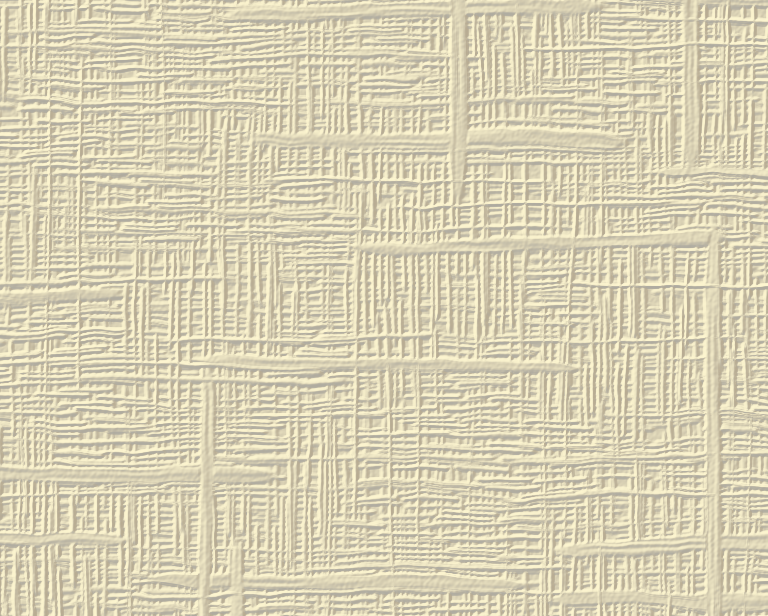
Give the GLSL for this texture, as a Shadertoy shader.

```glsl
// Embossed cream paper of crossed plant fibres, lit from the upper left.

const vec3 WARM_SHADOW = vec3(0.710, 0.660, 0.560);
const vec3 COOL_SHADOW = vec3(0.670, 0.660, 0.625);
const vec3 CREAM       = vec3(0.855, 0.822, 0.708);
const vec3 HIGHLIGHT   = vec3(1.000, 0.970, 0.820);
const vec2 LIGHT       = vec2(-0.72, 0.70);
const float RELIEF     = 3.6;     // strength of the embossing
const float STEP       = 0.0023;  // slope sampling distance, in canvas heights
const float TILT       = 0.06;    // how far strands lean
const float WAVE       = 0.009;   // slow bending of strands
const float RIPPLE     = 0.003;   // quick bending of strands
const float GRAIN      = 0.13;
const float PATCH_SIZE = 0.13;    // areas ruled by one direction

float hash(vec2 p) {
    vec3 q = fract(p.xyx * 0.1031);
    q += dot(q, q.yzx + 33.33);
    return fract((q.x + q.y) * q.z);
}

float noise(vec2 p) {
    vec2 cell = floor(p), f = fract(p);
    f = f * f * (3.0 - 2.0 * f);
    float low  = mix(hash(cell), hash(cell + vec2(1, 0)), f.x);
    float high = mix(hash(cell + vec2(0, 1)), hash(cell + vec2(1, 1)), f.x);
    return mix(low, high, f.y);
}

// Ridges running along q.y: girth is the half width as a share of the pitch.
float strands(vec2 q, float pitch, float len, float cover, float girth, float seed) {
    float across = q.x / pitch, column = floor(across), height = 0.0;
    for (int k = -1; k <= 1; k++) {
        float id = column + float(k);
        float along = q.y / len + 9.0 * hash(vec2(id, seed));
        float segment = floor(along), t = along - segment;
        vec2 key = vec2(id + seed * 17.0, segment + seed * 5.0);
        float lean = TILT * (hash(key + 31.7) - 0.5) * (t - 0.5) * len / pitch;
        float centre = id + 0.5 + 0.7 * (hash(key) - 0.5) + lean;
        float ends = smoothstep(0.0, 0.1, t) * (1.0 - smoothstep(0.9, 1.0, t));
        float radius = girth * mix(0.55, 1.0, hash(key + 57.3)) * mix(0.5, 1.0, ends);
        float d = (across - centre) / radius;
        float present = step(hash(key + 83.1), cover);
        float rise = mix(0.5, 1.0, hash(key + 119.9));
        height = max(height, present * ends * rise * max(0.0, 1.0 - d * d));
    }
    return height;
}

// Bends the strands of one direction together.
vec2 bend(vec2 q, float amount, float seed) {
    float slow = noise(q * vec2(14.0, 6.0) + seed) - 0.5;
    float quick = noise(q * vec2(60.0, 32.0) + seed) - 0.5;
    q.x += amount * (WAVE * slow + RIPPLE * quick);
    return q;
}

// Lays a wide, finely striped ribbon over the height below it.
float layRibbon(float below, vec2 q, float ridge) {
    float stripes = noise(q * vec2(210.0, 9.0)) + 0.5 * noise(q * vec2(110.0, 5.0));
    return mix(below, 0.5 + 0.42 * stripes, smoothstep(0.0, 0.35, ridge));
}

float surface(vec2 p) {
    vec2 v = bend(p + 3.0, 0.8, 2.0);
    vec2 h = bend(p.yx + 7.0, 1.6, 5.0);

    // Short dense weave, with patches led by either direction
    float upright = strands(v, 0.0125, 0.17, 0.80, 0.44, 1.0);
    upright = max(upright, strands(v, 0.021, 0.40, 0.50, 0.24, 2.0));
    float level = strands(h, 0.0098, 0.10, 0.85, 0.46, 3.0);
    level = max(level, strands(h, 0.019, 0.30, 0.45, 0.26, 4.0));
    float lead = smoothstep(0.3, 0.7, noise(p / PATCH_SIZE + 11.0));
    float height = max(upright * mix(0.55, 1.0, lead), level * mix(1.0, 0.5, lead));

    // Ribbons and long single strands on top
    height = layRibbon(height, h, strands(h, 0.12, 0.65, 0.45, 0.13, 6.0));
    height = layRibbon(height, v, strands(v, 0.14, 1.15, 0.55, 0.14, 7.0));
    height = max(height, 1.15 * strands(h, 0.042, 0.50, 0.55, 0.13, 8.0));
    height = max(height, 1.05 * strands(v, 0.050, 0.60, 0.50, 0.09, 9.0));
    return height + GRAIN * noise(p * 230.0);
}

void mainImage(out vec4 fragColor, in vec2 fragCoord) {
    vec2 p = fragCoord / iResolution.y;
    vec2 dx = vec2(STEP, 0.0), dy = dx.yx;
    vec2 slope = vec2(surface(p + dx) - surface(p - dx),
                      surface(p + dy) - surface(p - dy));

    // Soft limited light; level strands cast the cooler shadow
    float lit = -RELIEF * dot(slope, LIGHT);
    lit /= sqrt(1.0 + lit * lit);
    vec2 steep = abs(slope) + 0.01;
    vec3 shadow = mix(WARM_SHADOW, COOL_SHADOW, steep.y / (steep.x + steep.y));
    vec3 color = mix(CREAM, shadow, max(-lit, 0.0));
    color = mix(color, HIGHLIGHT, max(lit, 0.0));
    fragColor = vec4(color, 1.0);
}
```
